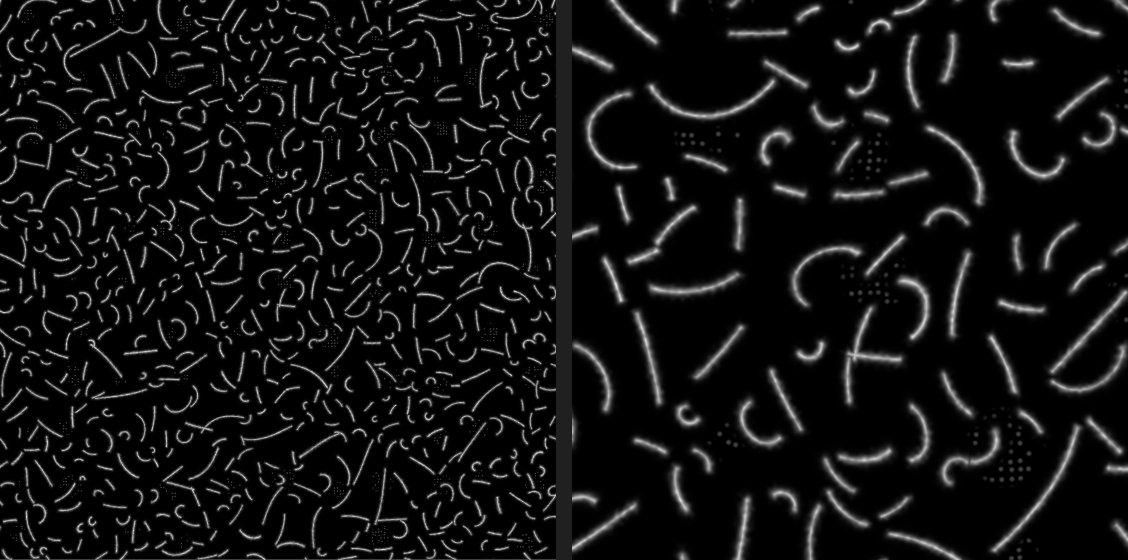
Left: the whole. Right: its middle third, enlarged.
Give the GLSL for this pattern, as a Shadertoy shader.

```glsl
// Scattered short grainy grey filaments, curved and randomly turned, with faint speckles on black.

const float CELLS = 16.0;            // filament cells per canvas height
const float STROKE_WIDTH = 0.0021;   // falloff width of a filament
const float STROKE_LEVEL = 0.78;
const float SPECKLE_LEVEL = 0.26;

float hash(vec2 p, float seed) {
    return fract(sin(dot(p, vec2(127.1, 311.7)) + seed * 74.7) * 43758.5453);
}

mat2 rotation(float angle) {
    float c = cos(angle), s = sin(angle);
    return mat2(c, -s, s, c);
}

float valueNoise(vec2 p, float seed) {
    vec2 i = floor(p), f = fract(p);
    f = f * f * (3.0 - 2.0 * f);
    float low = mix(hash(i, seed), hash(i + vec2(1, 0), seed), f.x);
    float high = mix(hash(i + vec2(0, 1), seed), hash(i + vec2(1, 1), seed), f.x);
    return mix(low, high, f.y);
}

// Distance to an arc of given length, centred on the origin and lying along x.
float arcDistance(vec2 p, float len, float halfAngle) {
    float radius = 0.5 * len / halfAngle;
    vec2 tip = vec2(sin(halfAngle), cos(halfAngle));
    p = vec2(abs(p.x), p.y + radius * tip.x / halfAngle);
    return tip.y * p.x > tip.x * p.y ? length(p - radius * tip) : abs(length(p) - radius);
}

// Distance to one filament; fewer filaments in a cell are longer ones.
float filamentDistance(vec2 p, vec2 id, vec2 counts) {
    float total = counts.x * counts.y;
    float size = hash(id, 1.0), turn = hash(id, 2.0), curl = hash(id, 3.0);
    vec2 jitter = (vec2(hash(id, 4.0), hash(id, 5.0)) - 0.5) * 0.24;
    float len, angle;
    if (total > 3.0) {
        len = mix(0.22, 0.52, size);
        angle = turn * 6.2832;
    } else if (total > 1.0) {
        len = mix(0.45, 0.9, size);
        angle = (counts.x > 1.0 ? 1.5708 : 0.0) + (turn - 0.5) * 1.5;
    } else {
        len = mix(1.0, 1.5, size);
        angle = 0.7854 + (turn - 0.5) * 3.1416;
    }
    angle += 3.1416 * step(0.5, hash(id, 6.0));
    float halfAngle = 0.08 + 1.9 * curl * curl * curl;
    return arcDistance(rotation(angle) * (p - jitter), len, halfAngle);
}

// Each cell holds one long, two medium or four short filaments.
float filamentField(vec2 p) {
    vec2 base = floor(p);
    float nearest = 10.0;
    for (int y = -1; y <= 1; y++)
    for (int x = -1; x <= 1; x++) {
        vec2 cell = base + vec2(x, y);
        float kind = hash(cell, 7.0);
        vec2 counts = kind < 0.15 ? vec2(1) : kind < 0.35 ? vec2(1, 2)
                    : kind < 0.55 ? vec2(2, 1) : vec2(2);
        for (int k = 0; k < 4; k++) {
            vec2 slot = vec2(k % 2, k / 2);
            if (any(greaterThanEqual(slot, counts))) continue;
            vec2 centre = cell + (slot + 0.5) / counts;
            nearest = min(nearest, filamentDistance(p - centre, cell * 2.0 + slot, counts));
        }
    }
    return nearest;
}

// Loose clusters of small dim dots.
float speckles(vec2 p) {
    vec2 patchPos = p * 11.0;
    vec2 patchId = floor(patchPos);
    vec2 centre = 0.3 + 0.4 * vec2(hash(patchId, 11.0), hash(patchId, 12.0));
    float reach = mix(0.12, 0.28, hash(patchId, 13.0));
    float cluster = 1.0 - smoothstep(reach * 0.8, reach, length(fract(patchPos) - centre));
    cluster *= step(0.35, hash(patchId, 14.0));

    vec2 dotPos = p * 190.0;
    vec2 dotId = floor(dotPos);
    vec2 offset = 0.35 + 0.3 * vec2(hash(dotId, 15.0), hash(dotId, 16.0));
    float spot = 1.0 - smoothstep(0.08, 0.42, length(fract(dotPos) - offset));
    return cluster * spot * step(0.45, hash(dotId, 17.0));
}

void mainImage(out vec4 fragColor, in vec2 fragCoord) {
    vec2 p = fragCoord / iResolution.y;

    // A turned, gently warped grid hides the rows and bends the filaments
    vec2 warp = vec2(valueNoise(p * 13.0, 21.0), valueNoise(p * 13.0, 22.0)) - 0.5;
    vec2 gridPos = rotation(0.5) * (p + 0.02 * warp) * CELLS + 40.0;
    float dist = filamentField(gridPos) / CELLS;

    // Grainy strokes with a bright core and soft tails
    float grain = valueNoise(p * 420.0, 23.0);
    float rough = dist * mix(0.8, 1.25, valueNoise(p * 330.0, 24.0));
    float stroke = exp(-pow(rough / STROKE_WIDTH, 1.4));
    stroke *= STROKE_LEVEL * mix(0.72, 1.08, grain);
    stroke *= mix(0.85, 1.1, valueNoise(p * 25.0, 25.0));

    // Speckles only in the gaps, and a thin dim line along the lower edge
    float dots = SPECKLE_LEVEL * speckles(p) * smoothstep(0.006, 0.011, dist);
    float edge = 0.25 * (1.0 - smoothstep(0.001, 0.003, p.y));
    fragColor = vec4(vec3(max(max(stroke, dots), edge)), 1.0);
}
```
